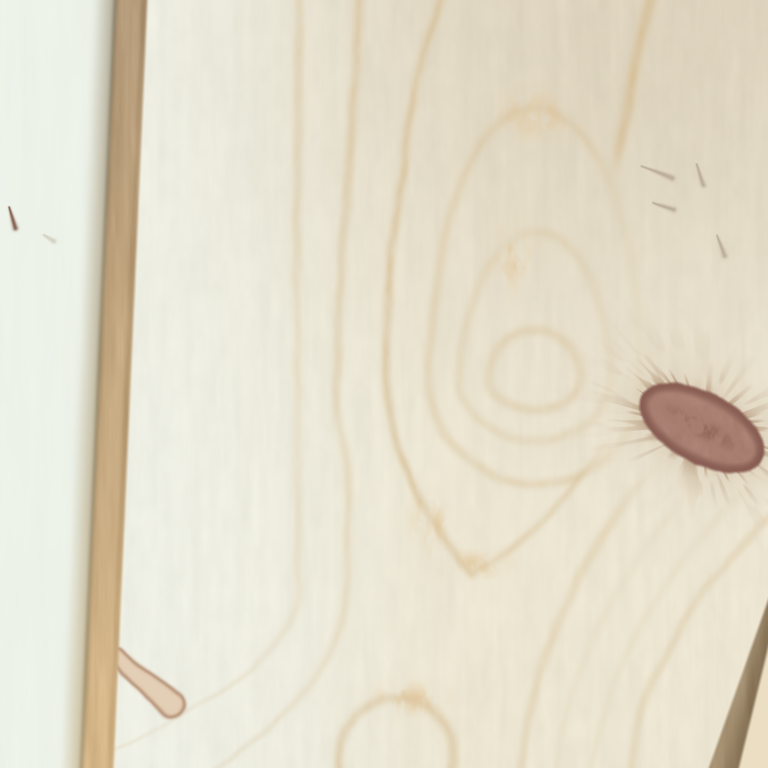
Write a Shadertoy shader that draws this texture.

```glsl
// Pale pine boards: a plank with curved growth rings and a dark knot, bounded
// by two slanted grooves. Grain lines are implicit curves, warped by noise
// and laid as soft tints over a broad gradient.

float hash(vec2 p) {
    p = fract(p * vec2(0.1031, 0.1137));
    p += dot(p, p.yx + 33.33);
    return fract((p.x + p.y) * p.x * 17.0);
}

float noise(vec2 p) {
    vec2 i = floor(p), f = fract(p);
    f = f * f * (3.0 - 2.0 * f);
    return mix(mix(hash(i), hash(i + vec2(1, 0)), f.x),
               mix(hash(i + vec2(0, 1)), hash(i + 1.0), f.x), f.y);
}

float fbm(vec2 p) {
    float sum = 0.0, amp = 0.5;
    for (int i = 0; i < 4; i++, amp *= 0.5, p = p * 2.03 + 17.1)
        sum += amp * noise(p);
    return sum;
}

float line(float d, float width) { return exp(-d * d / (width * width)); }

float blob(vec2 p, vec2 radius) { p /= radius; return exp(-dot(p, p)); }

// Signed distance to an ellipse, to first order
float ellipse(vec2 p, vec2 radius) {
    vec2 q = p / radius;
    float k = length(q);
    return (k - 1.0) * k / max(length(q / radius), 0.001);
}

// Ring with different radii above and below its centre
float eggRing(vec2 p, float rx, float up, float down) {
    return line(ellipse(p, vec2(rx, p.y > 0.0 ? up : down)), 0.007);
}

// x: distance to the segment from a along d, y: position along it
vec2 segment(vec2 p, vec2 a, vec2 d) {
    float t = clamp(dot(p - a, d) / dot(d, d), 0.0, 1.0);
    return vec2(length(p - a - d * t), t);
}

float scratch(vec2 p, vec2 a, vec2 d) {
    vec2 s = segment(p, a, d);
    return line(s.x, 0.0015 + 0.002 * s.y);
}

float grainLines(vec2 p) {
    float x = p.x, y = p.y, low = max(0.24 - y, 0.0), fade = 0.4 + 0.6 * y;
    // Long grain left of the rings
    float g = 0.45 * fade * line(x - 0.388 + 5.0 * low * low, 0.007);
    float bend = 0.453 + 0.06 * max(y - 0.5, 0.0) - 0.016 * smoothstep(0.37, 0.5, y);
    g += 0.6 * fade * line(x - bend + 2.9 * low * low, 0.007);
    // Outermost ring: left flank, then lower right flank
    float dy = y - 0.52, curve = dy > 0.0 ? 0.3 : 1.55, dx = x - 0.612;
    g += 0.65 * line((x - 0.503 - curve * dy * dy) / length(vec2(1, 2.0 * curve * dy)), 0.006)
       * smoothstep(0.245, 0.265, y);
    g += 0.45 * line((y - 0.255 - 0.45 * dx - 2.8 * dx * dx) / (1.1 + 2.0 * abs(dx)), 0.006)
       * smoothstep(-0.01, 0.01, dx) * smoothstep(0.2, 0.12, dx);
    // Nested rings, open towards the knot
    vec2 c = p - vec2(0.697, 0.505);
    g += (1.0 - 0.75 * smoothstep(0.04, 0.15, c.x)) * (0.4 * eggRing(c, 0.138, 0.355, 0.135)
       + 0.3 * eggRing(c, 0.097, 0.19, 0.08) + 0.4 * eggRing(c, 0.058, 0.066, 0.04));
    g += 0.6 * eggRing(p - vec2(0.515, 0.01), 0.076, 0.083, 0.1);
    // Grain above and below the knot
    g += 0.8 * line(x - 0.798 - 0.2 * (y - 0.77), 0.008) * smoothstep(0.75, 0.83, y);
    for (float i = 0.0; i < 4.0; i++) {
        float d = x - 0.677 - 0.048 * i - 0.1 * y - (0.85 + 0.18 * i) * y * y;
        g += (mod(i, 3.0) < 0.5 ? 0.38 : 0.14) * (1.0 - smoothstep(0.3, 0.42, y))
           * line(d / (1.0 + 1.5 * y), 0.006);
    }
    return g;
}

void mainImage(out vec4 fragColor, in vec2 fragCoord) {
    vec2 p = fragCoord / iResolution.xy;
    float aa = 1.5 / iResolution.y;
    vec2 w = p + 0.012 * (vec2(fbm(p * 13.0), fbm(p * 13.0 + 40.0)) - 0.47);
    float fibre = fbm(p * vec2(90, 9)) - 0.47, mottle = fbm(p * vec2(75, 40));

    // Plank gradient, growth rings and stains
    vec3 col = mix(vec3(0.935, 0.938, 0.895), vec3(0.925, 0.9, 0.825), smoothstep(0.2, 0.65, p.x));
    col = mix(col, vec3(0.86, 0.82, 0.735), 0.9 * smoothstep(0.3, 1.0, p.y) * smoothstep(0.05, 0.85, p.x));
    col += 0.035 * fibre + 0.025 * (mottle - 0.47);
    col = mix(col, vec3(0.83, 0.73, 0.56), min(grainLines(w) * (0.45 + 0.7 * mottle), 0.85));
    float stain = blob(p - vec2(0.7, 0.85), vec2(0.04, 0.025)) + blob(p - vec2(0.67, 0.67), vec2(0.022, 0.04))
                + blob(p - vec2(0.56, 0.32), vec2(0.022, 0.03)) + blob(p - vec2(0.615, 0.265), vec2(0.04, 0.015))
                + blob(p - vec2(0.535, 0.09), vec2(0.04, 0.018));
    col = mix(col, vec3(0.88, 0.77, 0.6), 0.75 * stain * smoothstep(0.25, 0.7, mottle));

    // Dark knot with radiating hairs
    vec2 k = mat2(0.88, 0.475, -0.475, 0.88) * (p - vec2(0.914, 0.443)), size = vec2(0.088, 0.045);
    float knot = ellipse(k, size) + 0.003 * (mottle - 0.5);
    float angle = atan(k.y / size.y, k.x / size.x);
    float hairs = smoothstep(0.45, 0.75, noise(vec2(angle * 16.0 + 60.0, knot * 35.0 + 9.0)));
    col = mix(col, vec3(0.67, 0.54, 0.42), exp(-max(knot, 0.0) / 0.025) * (0.2 + 0.45 * hairs));
    vec3 heart = mix(vec3(0.54, 0.37, 0.33), vec3(0.69, 0.53, 0.47), smoothstep(0.003, 0.016, -knot) * (0.55 + 0.6 * mottle));
    heart -= 0.13 * blob(k, vec2(0.055, 0.012)) * smoothstep(0.35, 0.65, mottle);
    col = mix(heart, col, smoothstep(-aa, aa + 0.002, knot));

    // Branch stub beside the left groove
    vec2 stub = segment(w, vec2(0.15, 0.145), vec2(0.076, -0.065));
    float rim = stub.x - 0.01 - 0.006 * stub.y;
    col = mix(vec3(0.89, 0.81, 0.71), col, smoothstep(-0.002, 0.003, rim));
    col = mix(col, vec3(0.69, 0.54, 0.43), 0.75 * line(rim, 0.003));

    // Left board and groove
    float edge = p.x - 0.147 - 0.044 * p.y;
    vec3 board = mix(vec3(0.93, 0.95, 0.915), mix(vec3(0.8, 0.74, 0.6), vec3(0.69, 0.66, 0.58), p.y),
                     0.8 * smoothstep(-0.075, -0.04, edge));
    vec3 wall = mix(vec3(0.83, 0.71, 0.53), vec3(0.7, 0.6, 0.47), p.y) + 0.1 * fibre;
    board = mix(board, wall, smoothstep(-0.045, -0.035, edge));
    board -= 0.13 * line(edge + 0.041, 0.004) + 0.06 * line(edge + 0.004, 0.004);
    col = mix(board + 0.02 * fibre, col, smoothstep(-aa, aa + 0.002, edge));

    // Right groove and the board beyond
    float inner = p.x - 0.922 - 0.353 * p.y, outer = p.x - 0.961 - 0.244 * p.y;
    vec3 gap = mix(vec3(0.66, 0.58, 0.46), vec3(0.53, 0.45, 0.34), smoothstep(-0.03, 0.0, outer));
    gap = mix(gap + 0.1 * fibre, vec3(0.92, 0.87, 0.76), smoothstep(-aa, aa + 0.002, outer));
    col = mix(col, gap, smoothstep(-aa, aa + 0.002, inner));

    // Nicks and scratches
    float nicks = scratch(w, vec2(0.835, 0.78), vec2(0.04, -0.015)) + scratch(w, vec2(0.905, 0.785), vec2(0.01, -0.028))
                + scratch(w, vec2(0.85, 0.735), vec2(0.025, -0.01)) + scratch(w, vec2(0.932, 0.69), vec2(0.01, -0.025))
                + 0.6 * scratch(p, vec2(0.057, 0.694), vec2(0.013, -0.008));
    col = mix(col, vec3(0.62, 0.55, 0.47), min(0.55 * nicks, 0.8));
    col = mix(col, vec3(0.48, 0.33, 0.26), 0.9 * scratch(p, vec2(0.012, 0.73), vec2(0.008, -0.027)));
    fragColor = vec4(clamp(col, 0.0, 1.0), 1);
}
```
